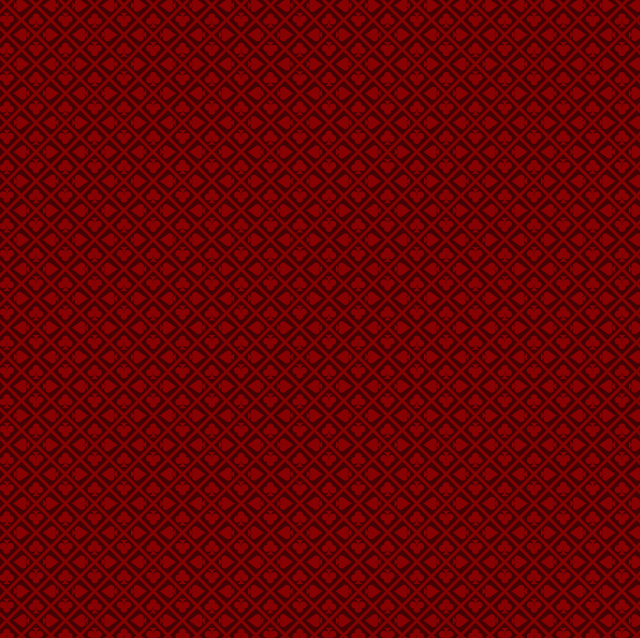
Reproduce this pattern procedurally as a WebGL 1 fragment shader.

```glsl
precision highp float;

uniform vec2 u_resolution;

#define CELL 0.04577               // diamond diagonal, in canvas widths
#define ORIGIN vec2(0.331, 0.5993) // centre of one upright club
#define LINE_HALF 0.051            // half line width, in cells
#define LOBE 0.118                 // club lobe radius
#define FIELD_COLOR vec3(0.262, 0.006, 0.010)
#define LINE_COLOR vec3(0.515, 0.010, 0.012)
#define SUIT_COLOR vec3(0.535, 0.008, 0.010)

float circle(vec2 p, vec2 center, float radius) {
  return length(p - center) - radius;
}

// Thin stalk that flares into a foot at the bottom
float stem(vec2 p, float foot) {
  float t = clamp(p.y / foot, 0.0, 1.0);
  float halfWidth = 0.014 + 0.11 * t * t * t;
  return max(abs(p.x) - halfWidth, max(foot - p.y, p.y));
}

float club(vec2 p) {
  vec2 m = vec2(abs(p.x), p.y);
  float d = min(circle(m, vec2(0.125, -0.035), LOBE),
                circle(m, vec2(0.0, 0.11), LOBE));
  return min(d, stem(p, -0.25));
}

// Two lobes under a wedge tangent to both
float spade(vec2 p) {
  vec2 m = vec2(abs(p.x), p.y);
  float lobes = circle(m, vec2(0.105, -0.06), 0.115);
  float wedge = max(dot(m - vec2(0.0, 0.275), vec2(0.809, 0.588)), -0.02 - m.y);
  return min(min(lobes, wedge), stem(p, -0.26));
}

float coverage(float d, float pixel) {
  return clamp(0.5 - d / pixel, 0.0, 1.0);
}

void main() {
  vec2 q = (gl_FragCoord.xy / u_resolution.x - ORIGIN) / CELL;
  float pixel = 1.0 / (u_resolution.x * CELL);

  // Clubs sit on whole cells, sideways spades on the half cells between
  vec2 id = floor(q + 0.5);
  vec2 local = q - id;
  bool isClub = abs(local.x) + abs(local.y) < 0.5;
  if (!isClub) {
    id = floor(q);
    local = q - id - 0.5;
  }

  // Suits turn half round in a checkerboard
  float facing = 1.0 - 2.0 * mod(id.x + id.y, 2.0);
  float suit = isClub ? club(local * facing) : spade(-local.yx * facing);

  // Diagonal lattice along the cell edges
  float edge = (0.5 - abs(local.x) - abs(local.y)) * 0.7071;

  vec3 color = mix(FIELD_COLOR, SUIT_COLOR, coverage(suit, pixel));
  color = mix(color, LINE_COLOR, coverage(edge - LINE_HALF, pixel));
  gl_FragColor = vec4(color, 1.0);
}
```
